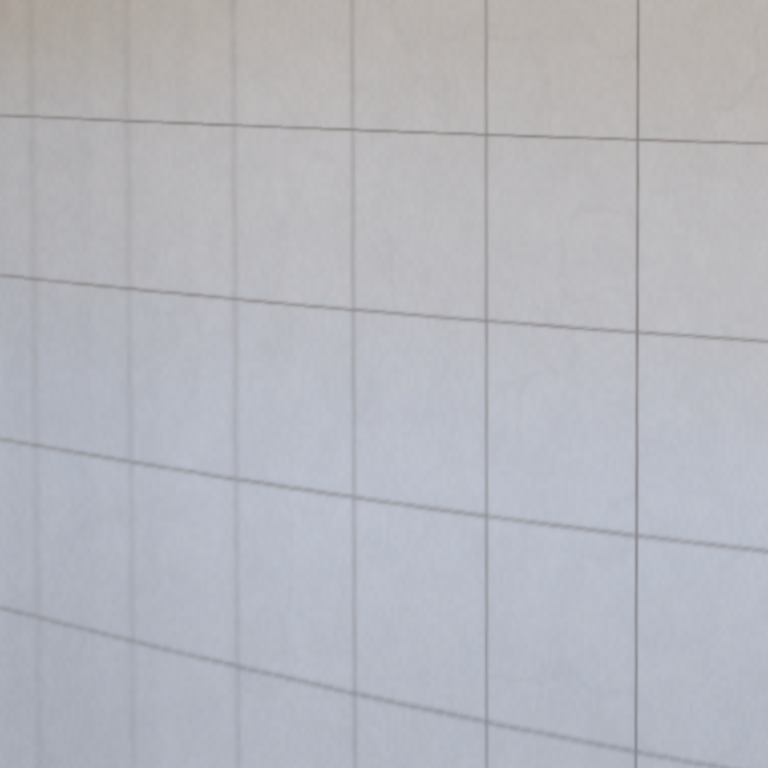
A WebGL 2 fragment shader for this texture:

```glsl
#version 300 es
precision highp float;
// Pale tiled wall seen at an angle: the grid widens to the right and its rows
// slope down. Screen position is turned into tile coordinates, then soft grout,
// faint veins, mottling and grain are laid over a warm-to-cool light gradient.
uniform vec2 u_resolution;
out vec4 fragColor;

#define COLUMN_START 0.0456   // x of the first upright joint
#define COLUMN_WIDTH 0.1175   // width of a tile at that joint
#define COLUMN_GROWTH 0.0501  // perspective widening to the right
#define ROWS_SPANNED 3.0      // rows between the first and last sloped joint
#define GROUT_COLOR vec3(0.53, 0.525, 0.535)
#define WARM_LIGHT vec3(0.722, 0.700, 0.684)
#define NEUTRAL_LIGHT vec3(0.740, 0.736, 0.748)
#define COOL_LIGHT vec3(0.731, 0.751, 0.798)
#define VEIN_STRENGTH 0.012
#define MOTTLE_STRENGTH 0.022
#define GRAIN_STRENGTH 0.017
#define TILE_VARIATION 0.006

float hash(vec2 p) {
    vec3 q = fract(p.xyx * 0.1031);
    q += dot(q, q.yzx + 33.33);
    return fract((q.x + q.y) * q.z);
}

float noise(vec2 p) {
    vec2 cell = floor(p), f = fract(p);
    f = f * f * (3.0 - 2.0 * f);
    float low = mix(hash(cell), hash(cell + vec2(1, 0)), f.x);
    float high = mix(hash(cell + vec2(0, 1)), hash(cell + vec2(1, 1)), f.x);
    return mix(low, high, f.y);
}

float fbm(vec2 p) {
    float sum = 0.0, weight = 0.5;
    for (int i = 0; i < 4; i++) {
        sum += weight * noise(p);
        p = mat2(1.6, 1.2, -1.2, 1.6) * p + 7.3;
        weight *= 0.5;
    }
    return sum / 0.9375;
}

// Tile coordinates in xy, local tile size in canvas units in zw.
vec4 wallGrid(vec2 p) {
    float x = p.x - (0.012 - 0.018 * p.x) * (p.y - 0.5) - COLUMN_START;
    float depth = COLUMN_WIDTH + COLUMN_GROWTH * x;
    float top = 0.150 + (0.046 - 0.009 * p.x) * p.x;
    float span = 0.6406 + (0.217 - 0.034 * p.x) * p.x;
    float v = (p.y - top) / span;
    float bend = 0.037 + 0.06 * p.x;
    float row = ROWS_SPANNED * v * (1.0 + bend * (1.0 - v));
    return vec4(x / depth, row, depth * depth / COLUMN_WIDTH, span / ROWS_SPANNED);
}

// Blurred stroke: a bell curve of the given radius, never thinner than a pixel.
float stroke(float dist, float radius, float pixel) {
    float t = dist / max(radius, 0.8 * pixel);
    return exp(-t * t);
}

vec3 wallLight(vec2 p) {
    float height = p.y - 0.12 * (p.x - 0.5) + 0.06 * (fbm(p * 5.0) - 0.5);
    vec3 light = mix(WARM_LIGHT, NEUTRAL_LIGHT, smoothstep(-0.04, 0.30, height));
    light = mix(light, COOL_LIGHT, smoothstep(0.26, 0.66, height));
    light *= 1.0 - 0.065 * (1.0 - smoothstep(0.0, 0.42, p.x));
    light *= 1.0 - 0.045 * smoothstep(0.6, 1.0, p.y);
    float corner = 1.0 - smoothstep(0.0, 0.25, length(p * vec2(0.5, 1.3)));
    return light - corner * vec3(0.012, 0.022, 0.042);
}

// Blurred wandering veins, placed differently in every tile.
float veins(vec2 grid, vec2 tile) {
    vec2 p = grid * 1.9 + 19.0 * vec2(hash(tile + 3.0), hash(tile + 8.0));
    p += 0.55 * (vec2(fbm(p * 2.0), fbm(p * 2.0 + 31.0)) - 0.5);
    float ridge = abs(noise(p) - 0.5);
    return (1.0 - smoothstep(0.0, 0.07, ridge)) * smoothstep(0.25, 0.65, noise(p * 1.7 + 11.0));
}

void main() {
    vec2 uv = gl_FragCoord.xy / u_resolution;
    vec2 p = vec2(uv.x, 1.0 - uv.y);
    float pixel = 1.0 / min(u_resolution.x, u_resolution.y);
    vec4 grid = wallGrid(p);
    vec2 tile = floor(grid.xy) + 20.0;

    // Tile surface: per-tile tone, veins, blotches, upright streaks and grain.
    vec3 color = wallLight(p);
    color += TILE_VARIATION * (hash(tile) - 0.5);
    color -= VEIN_STRENGTH * veins(grid.xy, tile) * mix(0.5, 1.0, p.x);
    color += MOTTLE_STRENGTH * (fbm(p * vec2(36.0, 24.0)) - 0.5);
    float streaks = noise(vec2(p.x * 46.0, p.y * 1.5)) - 0.5;
    color += 0.014 * streaks * (1.0 - smoothstep(0.1, 0.6, p.x));
    color += GRAIN_STRENGTH * (noise(p * vec2(190.0, 120.0) + 5.0) - 0.5);
    color += 0.008 * (noise(p * 110.0) - 0.5) * vec3(1.0, -0.2, -0.8);

    // Upright joints: broad and faint at left, thin and dark at right.
    vec2 dist = abs(grid.xy - round(grid.xy)) * grid.zw;
    float uprightRadius = mix(0.0062, 0.0023, smoothstep(0.0, 0.8, p.x));
    float uprightInk = mix(0.16, 0.95, smoothstep(0.0, 1.0, p.x * p.x * 0.9 + 0.18 * p.x));
    uprightInk *= 0.85 + 0.3 * noise(vec2(tile.x, p.y * 30.0));
    float upright = uprightInk * stroke(dist.x, uprightRadius, pixel);

    // Sloped joints: broken into slightly flatter overlapping dashes.
    float along = p.x * mix(18.0, 62.0, smoothstep(0.1, 0.8, p.y));
    float step1 = fract(along) - 0.5;
    float offset = (grid.y - round(grid.y)) * grid.w + 0.0011 * step1;
    float slopeRadius = mix(0.0027, 0.0042, smoothstep(0.1, 0.9, p.y));
    float slopeInk = mix(0.72, 0.50, smoothstep(0.1, 0.7, p.y));
    slopeInk *= (1.0 - 1.1 * step1 * step1) * (0.85 + 0.3 * noise(vec2(p.x * 40.0, tile.y)));
    float sloped = slopeInk * stroke(offset, slopeRadius, pixel);

    vec3 grout = GROUT_COLOR + mix(vec3(0.01, -0.01, -0.035), vec3(0.0, 0.008, 0.025), p.y);
    color = mix(color, grout, 1.0 - (1.0 - upright) * (1.0 - sloped));
    fragColor = vec4(color, 1.0);
}
```
